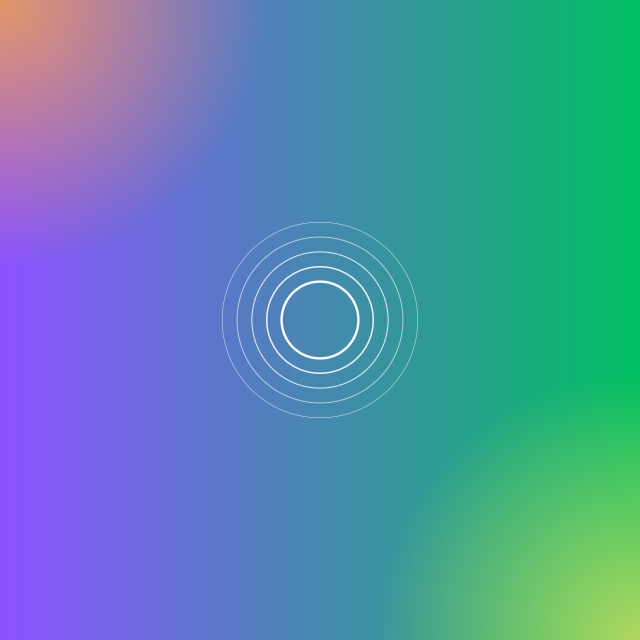
Reproduce this background procedurally as a three.js fragment shader.

```glsl
#define VIOLET vec3(0.545, 0.318, 1.0)
#define GREEN vec3(0.0, 0.75, 0.375)
#define ORANGE vec3(0.89, 0.595, 0.40)
#define LIME vec3(0.70, 0.84, 0.37)
#define GLOW_RADIUS 0.415
#define RING_COUNT 5
#define RING_RADIUS 0.06
#define RING_STEP 0.0232
#define RING_WIDTH 0.0038
#define RING_THINNING 0.6
#define RING_OPACITY 0.97
#define RING_FADE 0.1

varying vec2 vUv;

// Linear falloff from a centre to the glow radius
float glow(vec2 p, vec2 centre) {
  return clamp(1.0 - distance(p, centre) / GLOW_RADIUS, 0.0, 1.0);
}

// Smoothed coverage of a circular stroke, also when thinner than a pixel
float ring(float dist, float radius, float width, float pixel) {
  float inside = 0.5 * width - abs(dist - radius);
  float coverage = clamp(inside / pixel + 0.5, 0.0, 1.0);
  return min(coverage, width / pixel);
}

void main() {
  // Horizontal sweep with two corner glows
  vec3 color = mix(VIOLET, GREEN, vUv.x);
  color = mix(color, ORANGE, glow(vUv, vec2(0.0, 1.0)));
  color = mix(color, LIME, glow(vUv, vec2(1.0, 0.0)));

  // Concentric rings, thinner and fainter outwards
  float pixel = max(fwidth(vUv.x), 0.00001);
  float dist = distance(vUv, vec2(0.5));
  for (int i = 0; i < RING_COUNT; i++) {
    float k = float(i);
    float width = RING_WIDTH / (1.0 + RING_THINNING * k);
    float stroke = ring(dist, RING_RADIUS + RING_STEP * k, width, pixel);
    color = mix(color, vec3(1.0), stroke * (RING_OPACITY - RING_FADE * k));
  }

  gl_FragColor = vec4(color, 1.0);
}
```
